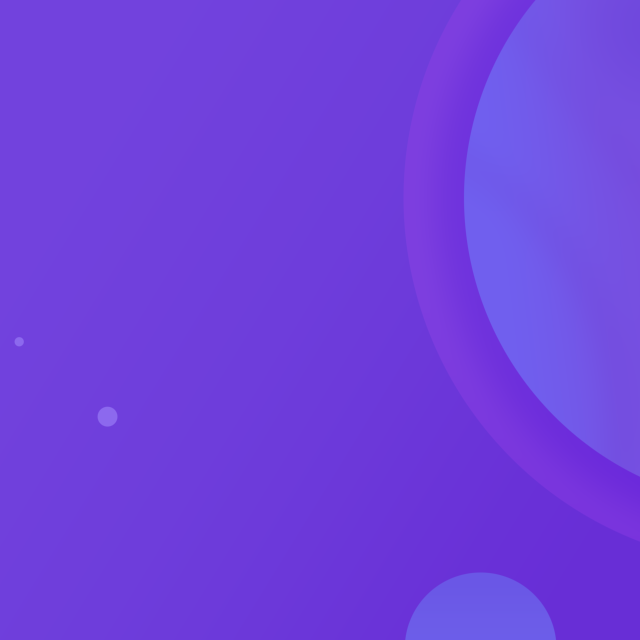
Reproduce this background procedurally as a Shadertoy shader.

```glsl
// Violet diagonal gradient with a large haloed disc, a small disc and two pale dots.

// Layout: xy = centre, z = radius, in canvas units
const vec3 HALO       = vec3(1.206, 0.691, 0.5755);
const vec3 BIG_DISC   = vec3(1.208, 0.691, 0.483);
const vec3 SMALL_DISC = vec3(0.751, -0.013, 0.1185);
const vec3 LARGE_DOT  = vec3(0.168, 0.349, 0.0155);
const vec3 TINY_DOT   = vec3(0.030, 0.466, 0.0072);
const vec3 SHADE_ARC  = vec3(0.501, 0.336, 0.467);

// Straight shade across the big disc: xy = normal, z = offset
const vec3 SHADE_LINE = vec3(0.790, 0.613, 1.231);

// Colours
const vec3 SKY_LIGHT   = vec3(0.447, 0.260, 0.867);
const vec3 SKY_MID     = vec3(0.430, 0.238, 0.858);
const vec3 SKY_DEEP    = vec3(0.408, 0.180, 0.840);
const vec3 HALO_RIM    = vec3(0.490, 0.245, 0.875);
const vec3 HALO_INNER  = vec3(0.437, 0.200, 0.865);
const vec3 DISC_BLUE   = vec3(0.438, 0.373, 0.935);
const vec3 DISC_VIOLET = vec3(0.463, 0.310, 0.880);
const vec3 DISC_CORNER = vec3(0.435, 0.280, 0.865);
const vec3 SMALL_TOP   = vec3(0.415, 0.340, 0.900);
const vec3 SMALL_BASE  = vec3(0.425, 0.365, 0.912);
const vec3 DOT_COLOR   = vec3(0.550, 0.410, 0.935);

const float EDGE_SOFTNESS = 0.0012;
const float SHADE_WIDTH   = 0.035;
const float SHADE_DEPTH   = 0.018;

float circleDistance(vec2 p, vec3 circle) {
    return length(p - circle.xy) - circle.z;
}

float coverage(float dist) {
    float blur = max(EDGE_SOFTNESS, 0.75 / iResolution.y);
    return 1.0 - smoothstep(-blur, blur, dist);
}

float softBand(float dist) {
    return exp(-dist * dist / (SHADE_WIDTH * SHADE_WIDTH));
}

vec3 background(vec2 p) {
    float t = dot(p, vec2(0.62, -0.38)) + 0.38;
    vec3 upper = mix(SKY_LIGHT, SKY_MID, smoothstep(0.1, 0.55, t));
    return mix(upper, SKY_DEEP, smoothstep(0.42, 0.95, t));
}

vec3 haloColor(vec2 p) {
    float inward = -circleDistance(p, HALO) / (HALO.z - BIG_DISC.z);
    vec3 color = mix(HALO_RIM, HALO_INNER, smoothstep(0.1, 1.0, inward));
    float lower = 1.0 - smoothstep(0.1, 0.6, p.y);
    return color - lower * vec3(0.018, 0.045, 0.010);
}

vec3 bigDiscColor(vec2 p) {
    float across = smoothstep(0.76, 1.02, p.x + 0.12 * (p.y - 0.6));
    vec3 color = mix(DISC_BLUE, DISC_VIOLET, across);
    float corner = 1.0 - smoothstep(0.0, 0.18, length(p - vec2(1.03, 0.96)));
    color = mix(color, DISC_CORNER, corner);

    // Faint overlapping shades
    float shade = softBand(circleDistance(p, SHADE_ARC));
    shade += 0.6 * softBand(dot(p, SHADE_LINE.xy) - SHADE_LINE.z);
    return color - SHADE_DEPTH * shade * vec3(0.2, 1.0, 0.8);
}

void mainImage(out vec4 fragColor, in vec2 fragCoord) {
    vec2 p = fragCoord / iResolution.y;
    vec3 color = background(p);

    // Large disc and its halo
    color = mix(color, haloColor(p), coverage(circleDistance(p, HALO)));
    color = mix(color, bigDiscColor(p), coverage(circleDistance(p, BIG_DISC)));

    // Small disc rising from the lower edge
    vec3 smallColor = mix(SMALL_BASE, SMALL_TOP, smoothstep(0.0, 0.105, p.y));
    color = mix(color, smallColor, coverage(circleDistance(p, SMALL_DISC)));

    // Pale dots
    float dots = min(circleDistance(p, LARGE_DOT), circleDistance(p, TINY_DOT));
    color = mix(color, DOT_COLOR, coverage(dots));

    fragColor = vec4(color, 1.0);
}
```
